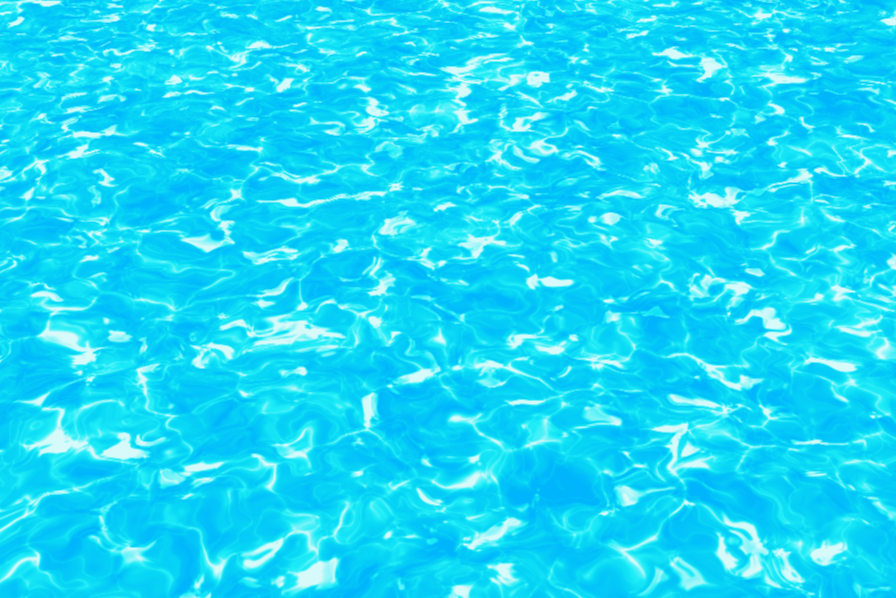
Write a Shadertoy shader that draws this texture.

```glsl
float hash(vec2 p) {
    vec3 h = fract(p.xyx * vec3(0.1031, 0.1030, 0.0973));
    h += dot(h, h.yzx + 33.33);
    return fract((h.x + h.y) * h.z);
}

float noise(vec2 p) {
    vec2 i = floor(p), f = fract(p);
    f = f * f * (3.0 - 2.0 * f);
    return mix(mix(hash(i), hash(i + vec2(1, 0)), f.x),
               mix(hash(i + vec2(0, 1)), hash(i + 1.0), f.x), f.y);
}

float fbm(vec2 p) {
    float sum = 0.0, amp = 0.533;
    for (int i = 0; i < 4; i++) {
        sum += amp * noise(p);
        p = mat2(1.6, 1.2, -1.2, 1.6) * p + 7.3;
        amp *= 0.5;
    }
    return sum;
}

// Distances to the three nearest scattered points, in rising order
vec3 cellDistances(vec2 p) {
    vec2 cell = floor(p);
    vec3 near = vec3(9.0);
    for (int y = -1; y <= 1; y++)
    for (int x = -1; x <= 1; x++) {
        vec2 id = cell + vec2(x, y);
        float d = length(id + vec2(hash(id), hash(id + 51.7)) - p);
        if (d < near.x) near = vec3(d, near.xy);
        else if (d < near.y) near = vec3(near.x, d, near.y);
        else near.z = min(near.z, d);
    }
    return near;
}

// Brightness of the light refracted onto the pool floor
float caustics(vec2 uv) {
    // Receding plane, bent by slow swell and small ripples
    float depth = 1.9 / (1.9 - uv.y);
    vec2 plane = vec2((uv.x - 0.75) * depth, 2.5 * depth) + 20.0;
    vec2 swell = vec2(fbm(plane * 4.0), fbm(plane * 4.0 + 17.0)) - 0.5;
    vec2 ripple = vec2(noise(plane * 22.0), noise(plane * 22.0 + 9.0)) - 0.5;
    vec2 p = plane + 0.2 * swell + 0.045 * ripple;

    // Soft patches of light and shade
    float light = 0.28 + 0.65 * (fbm(p * vec2(6, 8) + 40.0) - 0.5);
    light += 0.85 * (fbm(p * vec2(22, 28)) - 0.5);

    // Wide net with bright knots, broken by fine grain
    float grain = smoothstep(0.25, 0.7, noise(p * 26.0 + 80.0));
    vec3 d = cellDistances(p * 5.0);
    float edge = d.y - d.x;
    float strength = smoothstep(0.2, 0.7, noise(plane * 5.0 + 30.0));
    light += (0.12 + 0.55 * strength) * (0.5 + 0.5 * grain) * exp(-edge / 0.055);
    light += 0.1 * exp(-edge / 0.15);
    light += 0.35 * strength * grain * exp(-(d.z - d.x) / 0.08);

    // Fine net
    d = cellDistances(p * 12.0 + 3.0);
    strength = smoothstep(0.3, 0.75, noise(plane * 9.0 + 60.0));
    light += 0.6 * strength * grain * exp(-(d.y - d.x) / 0.1);

    // Thin curling filaments
    float contour = abs(fract(fbm(p * 9.0 + 5.0) * 7.0) - 0.5);
    light += 0.25 * exp(-contour / 0.09);

    // Scattered small glints
    light += 0.65 * smoothstep(0.62, 0.74, fbm(p * vec2(17, 22) + 70.0));
    return light;
}

vec3 waterColor(float light) {
    vec3 col = mix(vec3(0.0, 0.71, 0.985), vec3(0.03, 0.84, 0.96), clamp(light / 0.45, 0.0, 1.0));
    col = mix(col, vec3(0.12, 0.93, 0.97), clamp((light - 0.45) / 0.25, 0.0, 1.0));
    return mix(col, vec3(0.84, 0.975, 0.975), clamp((light - 0.7) / 0.4, 0.0, 1.0));
}

void mainImage(out vec4 fragColor, in vec2 fragCoord) {
    // Four samples, spread wide, soften the thin lines
    vec3 col = vec3(0.0);
    float spread = 0.0012 * iResolution.y;
    for (int i = 0; i < 4; i++) {
        vec2 offset = (vec2(i % 2, i / 2) - 0.5) * spread * 1.5;
        col += waterColor(caustics((fragCoord + offset) / iResolution.y));
    }
    fragColor = vec4(col / 4.0, 1.0);
}
```
